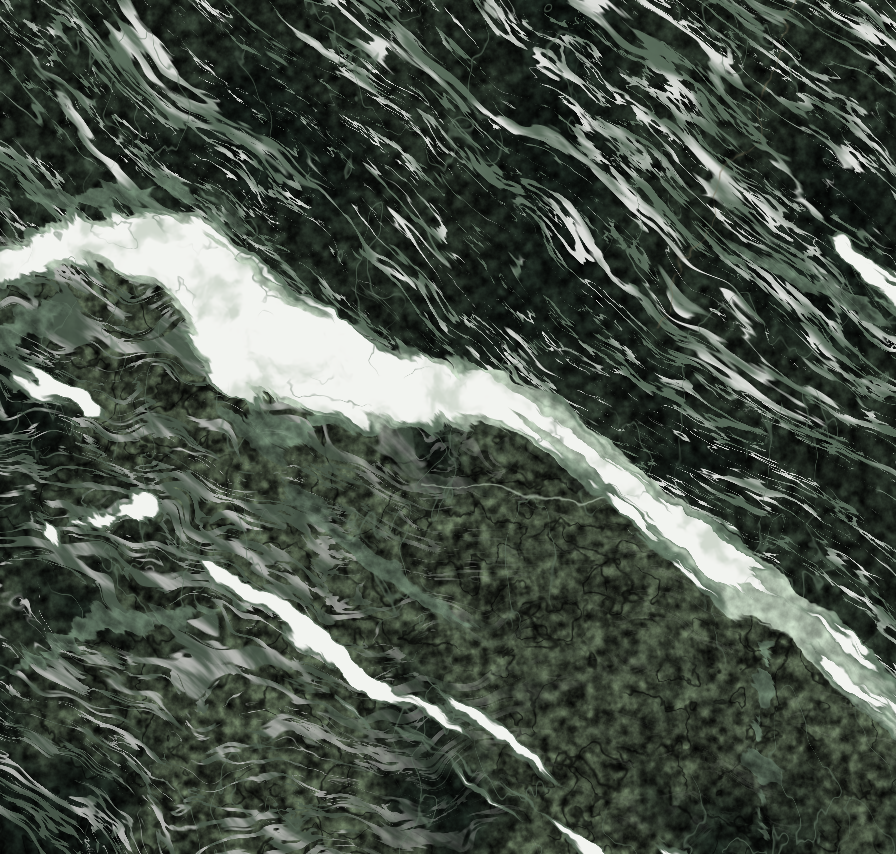
This texture is drawn by a WebGL 1 fragment shader. Its source:

```glsl
precision highp float;
// Dark green marble crossed by a broad white vein, with fine slanted streaks and mossy patches.
uniform vec2 u_resolution;
const vec3 BLACK = vec3(0.066, 0.093, 0.076);
const vec3 MOSS = vec3(0.215, 0.25, 0.195);
const vec3 SAGE = vec3(0.37, 0.45, 0.38);
const vec3 PALE = vec3(0.68, 0.74, 0.67);
const vec3 WHITE = vec3(0.95, 0.955, 0.94);
const vec3 RUST = vec3(0.45, 0.42, 0.33);

float hash(vec2 p) {
  return fract(sin(dot(p, vec2(127.1, 311.7))) * 43758.5453);
}
float noise(vec2 p) {
  vec2 i = floor(p), f = fract(p);
  f = f * f * (3.0 - 2.0 * f);
  return mix(mix(hash(i), hash(i + vec2(1.0, 0.0)), f.x),
             mix(hash(i + vec2(0.0, 1.0)), hash(i + 1.0), f.x), f.y);
}
float fbm(vec2 p) {
  float sum = 0.0, gain = 0.533;
  for (int i = 0; i < 4; i++) {
    sum += gain * noise(p);
    p = mat2(1.6, 1.2, -1.2, 1.6) * p + 3.7;
    gain *= 0.5;
  }
  return sum;
}
vec2 warp(vec2 p, float scale, float amount) {
  return p + amount * (vec2(fbm(p * scale), fbm(p * scale + 19.3)) - 0.5);
}
// Coordinates along and across a direction
vec2 flow(vec2 p, float angle) {
  vec2 d = vec2(cos(angle), sin(angle));
  return vec2(dot(p, d), dot(p, vec2(-d.y, d.x)));
}
// Broken lens-shaped streaks along q.x in three sizes
float streaks(vec2 q, vec2 grain, float amount) {
  float cover = 0.0;
  for (int i = 0; i < 3; i++) {
    float ridge = abs(fbm(q * grain) - 0.5);
    float width = amount * smoothstep(0.42, 0.75, fbm(q * grain * 0.45 + 7.0));
    cover = max(cover, clamp((width - ridge) / 0.02, 0.0, 1.0));
    grain *= 1.8;
    q += 4.3;
  }
  return cover;
}
// Hair-thin wandering lines that fade in and out
float threads(vec2 p, float width) {
  float line = 1.0 - smoothstep(0.0, width, abs(fbm(p) - 0.5));
  return line * smoothstep(0.38, 0.58, fbm(p * 0.6 + 31.0));
}
float inside(float d, float edge) {
  return 1.0 - smoothstep(-edge, edge, d);
}
// Signed distance to a tapered stroke; z is the radius at each end
float taper(vec2 p, vec3 a, vec3 b) {
  vec2 s = b.xy - a.xy;
  float h = clamp(dot(p - a.xy, s) / dot(s, s), 0.0, 1.0);
  return length(p - a.xy - s * h) - mix(a.z, b.z, h);
}
float bend(vec2 p, vec3 a, vec3 b, vec3 c) {
  return min(taper(p, a, b), taper(p, b, c));
}
float mainVein(vec2 p) {
  vec3 shoulder = vec3(0.22, 0.705, 0.048), waist = vec3(0.42, 0.55, 0.048), slope = vec3(0.73, 0.44, 0.027);
  float d = bend(p, vec3(-0.03, 0.675, 0.018), vec3(0.10, 0.722, 0.032), shoulder);
  d = min(d, bend(p, shoulder, vec3(0.30, 0.595, 0.076), waist));
  d = min(d, bend(p, waist, vec3(0.58, 0.535, 0.034), slope));
  return min(d, bend(p, slope, vec3(0.88, 0.31, 0.034), vec3(1.07, 0.15, 0.018)));
}
float whiteVeins(vec2 p) {
  vec3 middle = vec3(0.47, 0.19, 0.009);
  float d = bend(p, vec3(0.25, 0.335, 0.001), vec3(0.36, 0.25, 0.018), middle);
  d = min(d, bend(p, middle, vec3(0.60, 0.13, 0.002), vec3(0.80, 0.0, 0.0)));
  d = min(d, bend(p, vec3(0.40, 0.19, 0.0), vec3(0.55, 0.10, 0.002), vec3(0.69, 0.0, 0.002)));
  d = min(d, taper(p, vec3(0.06, 0.375, 0.003), vec3(0.18, 0.40, 0.008)));
  d = min(d, taper(p, vec3(0.03, 0.56, 0.002), vec3(0.10, 0.52, 0.008)));
  return min(d, taper(p, vec3(0.99, 0.71, 0.004), vec3(1.06, 0.65, 0.022)));
}
float greenVeins(vec2 p) {
  float d = bend(p, vec3(0.34, 0.42, 0.003), vec3(0.45, 0.32, 0.011), vec3(0.56, 0.26, 0.005));
  d = min(d, bend(p, vec3(0.25, 0.51, 0.004), vec3(0.33, 0.485, 0.020), vec3(0.44, 0.525, 0.012)));
  d = min(d, bend(p, vec3(0.0, 0.765, 0.006), vec3(0.20, 0.785, 0.012), vec3(0.27, 0.73, 0.006)));
  d = min(d, bend(p, vec3(-0.02, 0.20, 0.003), vec3(0.11, 0.27, 0.013), vec3(0.30, 0.285, 0.006)));
  d = min(d, taper(p, vec3(0.0, 0.60, 0.016), vec3(0.08, 0.635, 0.004)));
  d = min(d, taper(p, vec3(0.84, 0.705, 0.008), vec3(1.06, 0.63, 0.012)));
  return min(d, taper(p, vec3(0.89, 0.24, 0.012), vec3(0.895, 0.0, 0.001)));
}
void main() {
  vec2 p = gl_FragCoord.xy / u_resolution.y;
  vec2 wavy = warp(p, 3.0, 0.11);
  vec2 rough = warp(warp(p, 9.0, 0.035), 38.0, 0.016);
  float crest = 0.72 - 0.18 * p.x - 0.34 * p.x * p.x;
  float upper = smoothstep(-0.02, 0.02, rough.y - crest);
  float lower = 1.0 - upper, leftSide = 1.0 - smoothstep(0.25, 0.7, p.x);
  float grain = fbm(p * 97.0);
  float fibre = fbm(flow(rough, -0.65) * vec2(9.0, 75.0)) - 0.5;

  // Black ground above, mottled and cracked moss below
  float moss = smoothstep(0.22, 0.52, fbm(wavy * 6.0));
  vec3 color = mix(BLACK, MOSS, moss * mix(1.0, 0.3, upper)) * pow(2.0 * grain, 1.3);
  float cracks = max(threads(rough * 12.0, 0.02), threads(rough * 27.0 + 5.0, 0.04));
  color *= 1.0 - 0.6 * cracks * lower;

  // Fine streaks: steep above, tangled and greener below
  vec2 steep = flow(wavy, -0.68);
  vec3 tint = mix(SAGE, WHITE, smoothstep(0.35, 0.75, fbm(steep * vec2(14.0, 70.0))));
  color = mix(color, tint, 0.9 * upper * streaks(steep, vec2(6.5, 40.0), 0.075));
  vec2 tangled = flow(warp(p, 4.0, 0.26), -0.2);
  float wisps = streaks(tangled, vec2(6.0, 30.0), 0.08) * (0.1 + 0.8 * leftSide);
  color = mix(color, tint * 0.8, lower * wisps);
  color = mix(color, SAGE, 0.6 * threads(warp(p, 6.0, 0.1) * vec2(17.0, 9.0), 0.012));

  // Thin rusty and pale fractures
  float rust = taper(warp(p, 18.0, 0.06), vec3(0.95, 1.0, 0.0), vec3(0.77, 0.62, 0.0));
  color = mix(color, RUST, 0.9 * grain * inside(rust - 0.001, 0.0015));
  float hairline = taper(rough, vec3(0.49, 0.425, 0.0), vec3(0.73, 0.412, 0.0005));
  color = mix(color, PALE, 0.7 * inside(hairline - 0.0008, 0.0012));

  // Green side veins and small white veins, frayed along the flow
  float green = greenVeins(rough) + 0.05 * fibre;
  color = mix(color, SAGE * (0.6 + 0.8 * grain + fibre), 0.85 * inside(green, 0.002));
  float small = whiteVeins(rough) + 0.05 * fibre;
  color = mix(color, SAGE, 0.8 * inside(small - 0.004, 0.002));
  color = mix(color, WHITE, inside(small + 0.001, 0.002));

  // Broad vein: sage rim, clouded white core, green fibres in its tail
  float tail = smoothstep(0.55, 0.75, p.x);
  float body = mainVein(rough) + 0.045 * fibre;
  vec3 rim = mix(SAGE, PALE, smoothstep(-0.12, 0.14, fibre)) * (0.7 + 0.6 * grain);
  color = mix(color, rim, inside(body - 0.003, 0.002));
  float core = body + 0.007 + tail * (0.011 + 0.09 * fibre);
  vec3 cloud = mix(WHITE, PALE, 0.5 * smoothstep(0.5, 0.75, fbm(rough * 30.0)));
  cloud = mix(cloud, SAGE, 0.55 * threads(rough * 22.0, 0.025) * smoothstep(-0.05, 0.0, core));
  color = mix(color, cloud, inside(core, 0.0025));
  gl_FragColor = vec4(clamp(color, 0.0, 1.0), 1.0);
}
```
